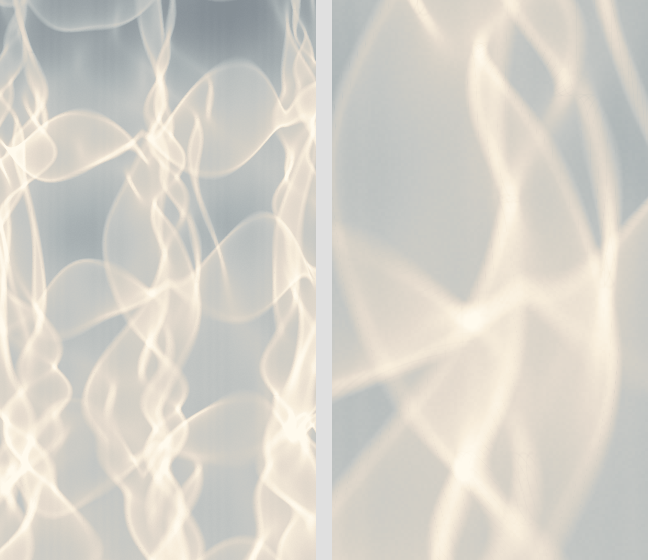
Left, the full canvas; right, a detail of the centre.
Write a Shadertoy shader that draws this texture.

```glsl
// Soft water caustics: crossing warm strands and folded lobes of light on a pale wall.
#define STRAND_GAP 0.45
#define LOBE_GAP 0.50
#define LOBE_FOLD 3.0
#define FOCUS_TOP 1.2
#define FOCUS_BOTTOM 2.4
#define BLUR_TOP 0.009
#define BLUR_BOTTOM 0.017
#define LIGHT_GAIN 0.43
#define BASE_TONE 0.672
#define TOP_TONE 0.45
#define BREAKUP 0.38
#define GRAIN 0.010

const float PI = 3.1415927;
const float RAYS = 80.0;
const float REACH = 0.36;   // farthest bend of a ray
const float CANVAS_TOP = 1.78;

float hash(vec2 p) {
    p = fract(p * vec2(0.1031, 0.1137));
    p += dot(p, p.yx + 33.33);
    return fract((p.x + p.y) * p.x * 37.0);
}

// Slow patches from layered sines, about -1 to 1
float patches(vec2 p) {
    vec2 q = p + 0.12 * sin(vec2(7.0, 5.0) * p.yx + vec2(1.0, 2.6));
    return 0.6 * sin(12.0 * q.x + 4.0 * q.y) * sin(9.0 * q.y - 5.0 * q.x + 1.0)
         + 0.4 * sin(21.0 * q.x - 9.0 * q.y + 2.0) * sin(17.0 * q.y + 6.0 * q.x);
}

// Sideways landing place of ray u at height y: chains of eyes that cross and fan out
float strandRay(float u, float y, float seed) {
    float k = 2.0 * PI / STRAND_GAP;
    float high = y / CANVAS_TOP;
    float cross = step(1.0, seed);
    float slant = 1.0 - 2.0 * cross;
    float focus = mix(FOCUS_BOTTOM, FOCUS_TOP, high) * mix(1.0, 0.72, cross);
    focus *= 1.0 + 0.45 * sin(5.2 * y + 3.0 * seed + 7.0 * u);
    float sway = 0.055 * sin(4.4 * y + 2.7 * seed + 3.0 * u) + 0.02 * sin(9.0 * y + seed);
    float calm = mix(1.0, 0.4, smoothstep(0.7, 1.0, high));
    float wide = sin(k * (u - 0.05 - sway * calm)) * focus / k;
    float mid = mix(0.040, 0.052, cross) * sin(25.0 * u + slant * 7.0 * y + 2.2 * sin(4.3 * y + seed));
    float fine = mix(0.014, 0.019, cross) * sin(49.0 * u - slant * 13.0 * y + 1.8 * sin(7.1 * y + seed));
    return u - wide + calm * (mid + fine);
}

// Upward landing place of ray v at column x: lobes pinched where the strands run
float lobeRay(float v, float x) {
    float k = 2.0 * PI / LOBE_GAP;
    float across = (x - 0.05 + 0.05 * sin(5.0 * v + 1.0)) / STRAND_GAP;
    float wave = sin(PI * across);
    float span = sqrt(sqrt(wave * wave + 0.012));
    float fold = span * LOBE_FOLD * (1.0 + 0.2 * sin(5.0 * x + 3.0 * v)) / k;
    float row = k * (v - 1.32) + 0.9 * sin(4.0 * x + 1.0);
    float ripple = 0.030 * sin(25.0 * v + 10.0 * x + 2.0 * sin(6.0 * x));
    return v - fold * sin(row) + 0.06 * span + ripple;
}

float landing(float ray, float across, float seed) {
    return seed < 0.0 ? lobeRay(ray, across) : strandRay(ray, across, seed);
}

// Light density at "place" of a folded sheet of rays; a negative seed picks the lobes
float causticSheet(float place, float across, float blur, float seed) {
    float stepRay = 2.0 * REACH / RAYS;
    float ray = place - REACH;
    float from = landing(ray, across, seed);
    float edgeFrom = smoothstep(-blur, blur, place - from);
    float light = 0.0;
    for (float i = 0.0; i < RAYS; i++) {
        ray += stepRay;
        float to = landing(ray, across, seed);
        float edgeTo = smoothstep(-blur, blur, place - to);
        light += stepRay * abs(edgeFrom - edgeTo) / max(abs(to - from), 0.0002);
        from = to;
        edgeFrom = edgeTo;
    }
    return light;
}

// Cool shade to warm glow, indexed by brightness
vec3 wallColor(float tone) {
    vec3 c = mix(vec3(0.53, 0.565, 0.59), vec3(0.68, 0.71, 0.715), clamp((tone - 0.53) / 0.15, 0.0, 1.0));
    c = mix(c, vec3(0.77, 0.78, 0.77), clamp((tone - 0.68) / 0.09, 0.0, 1.0));
    c = mix(c, vec3(0.84, 0.82, 0.78), clamp((tone - 0.77) / 0.07, 0.0, 1.0));
    c = mix(c, vec3(0.90, 0.86, 0.81), clamp((tone - 0.84) / 0.06, 0.0, 1.0));
    c = mix(c, vec3(0.97, 0.93, 0.86), clamp((tone - 0.90) / 0.07, 0.0, 1.0));
    return mix(c, vec3(1.0, 0.98, 0.93), clamp((tone - 0.97) / 0.07, 0.0, 1.0));
}

void mainImage(out vec4 fragColor, in vec2 fragCoord) {
    float height = fragCoord.y / iResolution.y;
    vec2 p = vec2(fragCoord.x / iResolution.x, height * CANVAS_TOP);

    // Two strand sheets that cross, and one sheet of lobes; each drifts in and out of focus
    float blur = mix(BLUR_BOTTOM, BLUR_TOP, smoothstep(0.1, 0.7, height));
    float drift = patches(p + 0.4);
    float drift2 = patches(p.yx * 0.9 + 1.7);
    float strands = 0.52 * causticSheet(p.x, p.y, blur * exp2(0.9 * drift), 0.4) * (1.0 - BREAKUP * drift);
    strands += 0.48 * causticSheet(p.x, p.y, blur * exp2(0.9 * drift2), 1.9) * (1.0 - BREAKUP * drift2);
    float lobes = causticSheet(p.y, p.x, 1.2 * blur * exp2(drift2 - drift), -1.0);
    lobes *= 1.0 + BREAKUP * (drift - drift2);
    float light = mix(strands, lobes, mix(0.16, 0.32, smoothstep(0.3, 0.7, height)));

    // Wall shading: dark top, dim patches in the middle gaps, a pale lower half
    float base = mix(BASE_TONE, TOP_TONE, smoothstep(0.78, 1.0, height));
    float gap = 0.5 - 0.5 * cos(2.0 * PI * (p.x - 0.05) / STRAND_GAP);
    base -= 0.08 * gap * exp(-pow((p.y - 1.02) / 0.13, 2.0));
    base += 0.035 * (1.0 - smoothstep(0.1, 0.5, height));
    float tone = base + LIGHT_GAIN * (1.0 - exp(-0.55 * light));

    // Faint vertical streaks and fine wall grain
    tone += 0.004 * sin(150.0 * p.x + 3.0 * sin(37.0 * p.x) + sin(2.0 * p.y));
    tone += GRAIN * (hash(floor(p * 288.0)) - 0.5);
    fragColor = vec4(wallColor(tone), 1.0);
}
```
